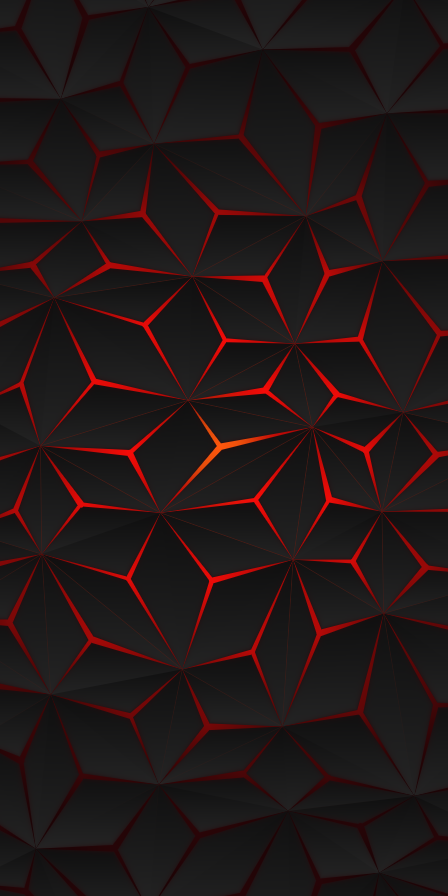
A WebGL 2 fragment shader for this background:

```glsl
#version 300 es
precision highp float;
// Dark folded plates split by tapering, glowing red three-armed cracks.

uniform vec2 u_resolution;
out vec4 fragColor;

// Lengths are in canvas widths.
const vec2  CELL = vec2(0.25, 0.2865);    // column and row spacing
const vec2  ORIGIN = vec2(0.14, 0.138);   // first lattice corner
const vec2  JITTER = vec2(0.06, 0.085);   // largest corner shift
const float CRACK_WIDTH = 0.0062;         // half width at a junction
const float FOLD_WIDTH = 0.0006;
const float HALO_SIZE = 0.0045;
const float MIN_SLOPE = 0.11;             // shortest shading ramp
const float TIP_FADE = 0.35;              // darkening towards arm tips
const vec2  HEART = vec2(0.485, 1.0);     // centre of the glow
const vec2  GLOW_RANGE = vec2(0.20, 0.92);
const vec2  HOT_RANGE = vec2(0.04, 0.15);

const vec3 PLATE_DARK = vec3(0.055, 0.055, 0.056);
const vec3 PLATE_LIGHT = vec3(0.145, 0.145, 0.146);
const vec3 EMBER = vec3(0.15, 0.02, 0.03);
const vec3 RED = vec3(0.96, 0.045, 0.03);
const vec3 ORANGE = vec3(1.0, 0.34, 0.05);
const vec3 HALO = vec3(0.15, 0.045, 0.055);
const vec3 FOLD = vec3(0.38, 0.11, 0.07);

float hash(vec2 p) {
    return fract(sin(dot(p, vec2(127.1, 311.7))) * 43758.5);
}

// Jittered corner of the staggered lattice
vec2 corner(vec2 id) {
    vec2 shift = vec2(hash(id), hash(id + 57.3)) * 2.0 - 1.0;
    return ORIGIN + CELL * vec2(id.x, id.y + 0.5 * id.x) + JITTER * shift;
}

float cross2(vec2 a, vec2 b) { return a.x * b.y - a.y * b.x; }

// Signed distance to the line a-b, positive on its left
float side(vec2 p, vec2 a, vec2 b) {
    return cross2(normalize(b - a), p - a);
}

// Depth inside a triangle, negative outside
float insideDepth(vec2 p, vec2 a, vec2 b, vec2 c) {
    float turn = sign(cross2(b - a, c - a));
    return min(min(side(p, a, b) * turn, side(p, b, c) * turn), side(p, c, a) * turn);
}

// Distance to the segment a-b (x) and position along it (y)
vec2 segment(vec2 p, vec2 a, vec2 b) {
    vec2 ab = b - a;
    float t = clamp(dot(p - a, ab) / dot(ab, ab), 0.0, 1.0);
    return vec2(length(p - a - ab * t), t);
}

void main() {
    float pixel = 1.0 / u_resolution.x;
    vec2 p = gl_FragCoord.xy * pixel;

    vec2 grid = (p - ORIGIN) / CELL;
    grid.y -= 0.5 * grid.x;
    vec2 base = floor(grid);

    float shade = 0.0, weight = 0.0, crack = 0.0, light = 0.0, halo = 0.0, fold = 0.0;

    for (int j = -1; j <= 1; j++)
    for (int i = -1; i <= 1; i++)
    for (int flip = 0; flip < 2; flip++) {
        // Two triangles per cell, each with a junction in its middle
        vec2 id = base + vec2(i, j);
        vec2 first = flip == 0 ? id : id + 1.0;
        vec2 v[3] = vec2[3](corner(first), corner(id + vec2(1, 0)), corner(id + vec2(0, 1)));
        vec2 junction = (v[0] + v[1] + v[2]) / 3.0;

        for (int k = 0; k < 3; k++) {
            vec2 a = v[k], b = v[(k + 1) % 3];
            float seed = hash(id * 3.0 + vec2(k, flip) + 11.7);

            // Half plate, shaded from its top to its bottom
            float cover = clamp(0.5 + insideDepth(p, a, b, junction) / pixel, 0.0, 1.0);
            float top = max(max(a.y, b.y), junction.y);
            float bottom = min(min(a.y, b.y), junction.y);
            float ramp = clamp((top - p.y) / max(top - bottom, MIN_SLOPE), 0.0, 1.0);
            shade += cover * (ramp * 0.9 + 0.1 * seed);
            weight += cover;

            // Crack arm, widest and brightest at the junction
            vec2 arm = segment(p, junction, a);
            float taper = 1.0 - arm.y;
            float d = arm.x - CRACK_WIDTH * mix(0.65, 1.25, seed) * taper;
            float armCover = clamp(0.5 - d / pixel, 0.0, 1.0);
            crack = max(crack, armCover);
            light = max(light, armCover * (1.0 - TIP_FADE * arm.y));
            halo = max(halo, exp(-max(d, 0.0) / HALO_SIZE) * sqrt(taper));

            // Hairline on some folds
            float line = segment(p, a, b).x - FOLD_WIDTH;
            fold = max(fold, clamp(0.5 - line / pixel, 0.0, 1.0) * step(0.72, seed));
        }
    }

    // Glow fades away from the heart
    float reach = distance(p, HEART);
    float glow = 1.0 - smoothstep(GLOW_RANGE.x, GLOW_RANGE.y, reach);
    float hot = 1.0 - smoothstep(HOT_RANGE.x, HOT_RANGE.y, reach);
    vec3 crackColor = mix(mix(EMBER, RED, glow), ORANGE, hot);

    vec3 color = mix(PLATE_DARK, PLATE_LIGHT, shade / max(weight, 0.001));
    color = mix(color, FOLD, fold * glow * 0.75);
    color = mix(color, HALO, halo * 0.7);
    color = color * (1.0 - crack) + crackColor * light;
    fragColor = vec4(color, 1.0);
}
```
